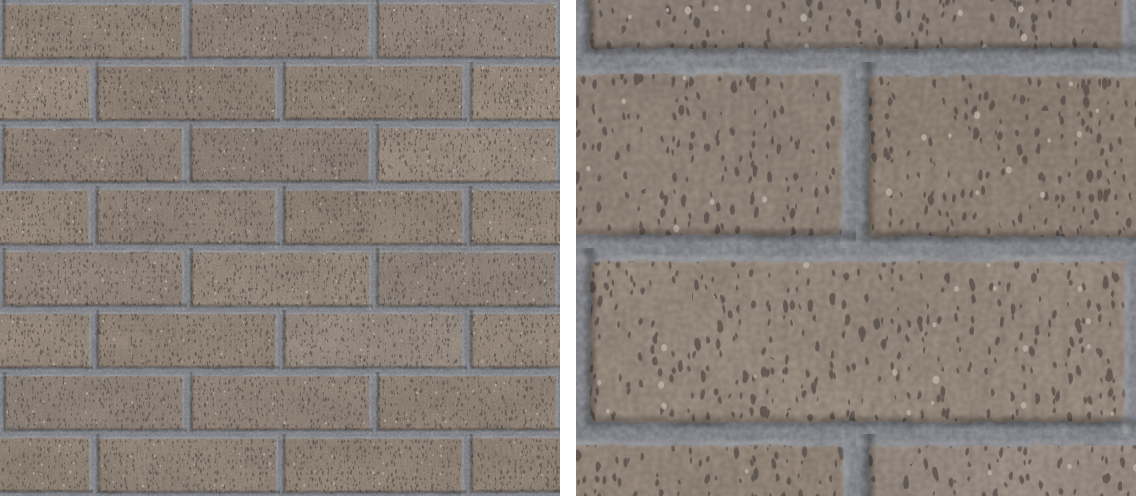
Left: the whole. Right: its middle third, enlarged.
Write a Shadertoy shader that draws this texture.

```glsl
#define BRICKS_ACROSS 3.0
#define COURSES 8.0
#define BRICK_LENGTH 3.0
#define HALF_BRICK vec2(1.431, 0.432)
#define CORNER 0.025
#define EDGE_WEAR 0.014
#define TONE_SPREAD 0.09
#define BRICK_COLOR vec3(0.553, 0.508, 0.469)
#define PIT_COLOR vec3(0.30, 0.27, 0.26)
#define FLECK_COLOR vec3(0.74, 0.71, 0.67)
#define MORTAR_COLOR vec3(0.515, 0.52, 0.54)
#define SEAM_CHANCE 0.2

vec2 hash2(vec2 p) {
    vec3 a = fract(p.xyx * vec3(0.1031, 0.1030, 0.0973));
    a += dot(a, a.yzx + 33.33);
    return fract((a.xx + a.yz) * a.zy);
}

float gradientDot(vec2 cell, vec2 offset) {
    float angle = 6.2832 * hash2(cell).x;
    return dot(vec2(cos(angle), sin(angle)), offset);
}

// Gradient noise, roughly -0.7 to 0.7
float noise(vec2 p) {
    vec2 i = floor(p), f = fract(p);
    vec2 u = f * f * f * (f * (f * 6.0 - 15.0) + 10.0);
    vec2 x = vec2(1.0, 0.0);
    return mix(mix(gradientDot(i, f), gradientDot(i + x, f - x), u.x),
               mix(gradientDot(i + x.yx, f - x.yx), gradientDot(i + 1.0, f - 1.0), u.x), u.y);
}

float fbm(vec2 p) {
    float sum = 0.0, amp = 1.0;
    for (int i = 0; i < 3; i++) {
        sum += amp * noise(p);
        p = p * 2.1 + 17.3;
        amp *= 0.5;
    }
    return sum;
}

float roundedBox(vec2 p, vec2 halfSize, float r) {
    vec2 d = abs(p) - halfSize + r;
    return length(max(d, 0.0)) + min(max(d.x, d.y), 0.0) - r;
}

// Jittered upright ellipses, at most one per grid cell
float specks(vec2 p, float grid, vec2 radius, float chance, float px) {
    vec2 cell = floor(p / grid);
    vec2 place = hash2(cell + 3.7), traits = hash2(cell + 71.3);
    vec2 d = p - (cell + mix(vec2(0.25), vec2(0.75), place)) * grid;
    vec2 r = radius * mix(0.6, 1.3, traits.y);
    float edge = (length(d / r) - 1.0) * r.x;
    return step(traits.x, chance) * smoothstep(0.7 * px, -0.7 * px, edge);
}

vec3 brickSurface(vec2 q, vec2 id, float px) {
    vec2 trait = hash2(id * 5.3 + 11.0), extra = hash2(id * 9.1 + 47.0);
    vec2 s = q + id * vec2(13.7, 9.3) + 40.0;

    // Firing tone, warmth, blotches and drag marks
    vec3 col = BRICK_COLOR * (1.0 + TONE_SPREAD * (trait.x - 0.5));
    col += vec3(0.012, 0.0, -0.014) * (trait.y - 0.4);
    col *= 1.0 + 0.055 * fbm(s * vec2(1.1, 1.8));
    col *= 1.0 + 0.06 * noise(s * vec2(24.0, 6.0)) + 0.10 * noise(s * 30.0);

    // Faint vertical seam
    float seam = step(extra.x, SEAM_CHANCE) * smoothstep(0.02, 0.0, abs(q.x + 0.06));
    col *= 1.0 - 0.13 * seam;

    // Open pits in patches, then pale grit
    float patches = 0.38 + 0.35 * noise(s * 2.3);
    vec2 bent = s + 0.012 * vec2(noise(s * 19.0), noise(s * 19.0 + 31.0));
    float pits = 0.0;
    for (int i = 0; i < 3; i++) {
        float k = float(i);
        vec2 radius = vec2(0.013, 0.027) * (1.0 - 0.17 * k);
        pits = max(pits, specks(bent + k * 5.37, 0.12 - 0.018 * k, radius, patches, px));
    }
    col = mix(col, PIT_COLOR, 0.68 * pits);
    float grit = specks(s + 23.1, 0.16, vec2(0.014, 0.017), 0.2, px);
    return mix(col, FLECK_COLOR, 0.75 * grit);
}

vec3 mortarSurface(vec2 p) {
    float grain = 0.12 * noise(p * 27.0) + 0.08 * noise(p * 50.0);
    return MORTAR_COLOR * (1.0 + 0.07 * fbm(p * 3.0) + grain);
}

void mainImage(out vec4 fragColor, in vec2 fragCoord) {
    vec2 p = fragCoord / iResolution.xy * vec2(BRICKS_ACROSS * BRICK_LENGTH, COURSES);
    float px = COURSES / iResolution.y;

    // Running bond: even courses from the bottom shift by half a brick
    float course = floor(p.y);
    float along = p.x / BRICK_LENGTH + 0.5 * (1.0 - mod(course, 2.0));
    vec2 id = vec2(mod(floor(along), BRICKS_ACROSS), course);
    vec2 q = (vec2(fract(along), fract(p.y)) - 0.5) * vec2(BRICK_LENGTH, 1.0);
    q += 0.016 * (hash2(id + 83.0) - 0.5);

    // Brick outline with worn edges
    float wear = EDGE_WEAR * (noise(p * 9.0) + 0.7 * noise(p * 25.0));
    float d = roundedBox(q, HALF_BRICK, CORNER) + wear;
    float brick = smoothstep(0.7 * px, -0.7 * px, d);
    vec3 col = mix(mortarSurface(p), brickSurface(q, id, px), brick);

    // Light on top and right arrises, shade on bottom and left ones
    vec2 above = q - HALF_BRICK, below = -q - HALF_BRICK;
    float lit = smoothstep(0.035, 0.0, abs(max(above.x, above.y) + wear - 0.012));
    float shade = smoothstep(0.05, 0.0, abs(max(below.x, below.y) + wear));
    float broken = clamp(0.7 + 0.9 * noise(p * vec2(5.0, 7.0)), 0.0, 1.0);
    col = mix(col, vec3(0.65, 0.65, 0.66), 0.55 * lit * broken);
    col *= 1.0 - 0.30 * shade * (0.5 + 0.5 * broken);

    fragColor = vec4(clamp(col, 0.0, 1.0), 1.0);
}
```
